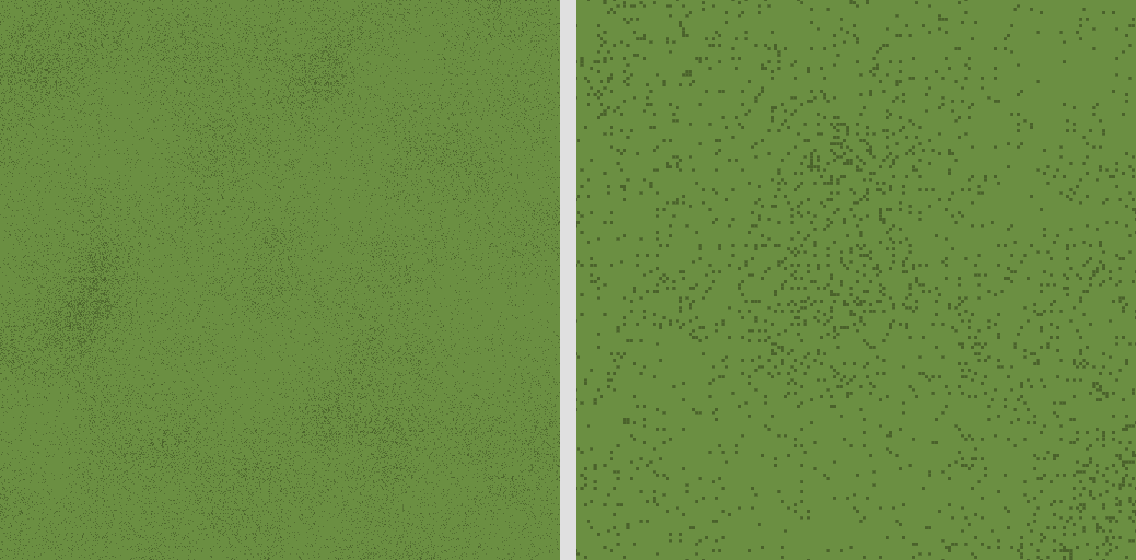
Left, the full canvas; right, a detail of the centre.
This texture is drawn by a WebGL 1 fragment shader. Its source:

```glsl
precision highp float;
// Flat green ground stippled with fine dark specks that gather in soft drifts.

uniform vec2 u_resolution;

float hash(vec2 p) {
  vec3 q = fract(p.xyx * 0.1031);
  q += dot(q, q.yzx + 33.33);
  return fract((q.x + q.y) * q.z);
}

// Dot product of a random unit gradient with the offset from its corner
float cornerSlope(vec2 corner, vec2 offset) {
  float angle = 6.2832 * hash(corner + 17.0);
  return dot(vec2(cos(angle), sin(angle)), offset);
}

float gradientNoise(vec2 p) {
  vec2 i = floor(p);
  vec2 f = p - i;
  vec2 w = f * f * f * (f * (f * 6.0 - 15.0) + 10.0);
  vec2 e = vec2(1.0, 0.0);
  float low = mix(cornerSlope(i, f), cornerSlope(i + e.xy, f - e.xy), w.x);
  float high = mix(cornerSlope(i + e.yx, f - e.yx), cornerSlope(i + e.xx, f - e.xx), w.x);
  return mix(low, high, w.y);
}

// Chance that a speck appears: sparse nearly everywhere, thick in the drifts
float speckDensity(vec2 uv) {
  float drift = gradientNoise(uv * 4.3 + 3.7)
              + 0.5 * gradientNoise(uv * 8.6 + 41.2)
              + 0.2 * gradientNoise(uv * 17.0 + 83.5);
  return min(0.08 * exp(2.5 * drift), 0.42);
}

void main() {
  float side = min(u_resolution.x, u_resolution.y);
  vec2 uv = gl_FragCoord.xy / side;

  // One square cell per possible speck
  vec2 grid = uv * 512.0;
  vec2 cell = floor(grid);
  float present = step(hash(cell + 211.0), speckDensity((cell + 0.5) / 512.0));

  // Square speck with an edge one pixel soft
  vec2 fromCentre = abs(grid - cell - 0.5);
  float edgeDistance = 0.5 - max(fromCentre.x, fromCentre.y);
  float pixel = 512.0 / side;
  float speck = present * clamp(edgeDistance / pixel + 0.5, 0.0, 1.0);

  vec3 grassGreen = vec3(0.42, 0.56, 0.26);
  vec3 mossGreen = vec3(0.29, 0.38, 0.17);
  gl_FragColor = vec4(mix(grassGreen, mossGreen, speck), 1.0);
}
```
